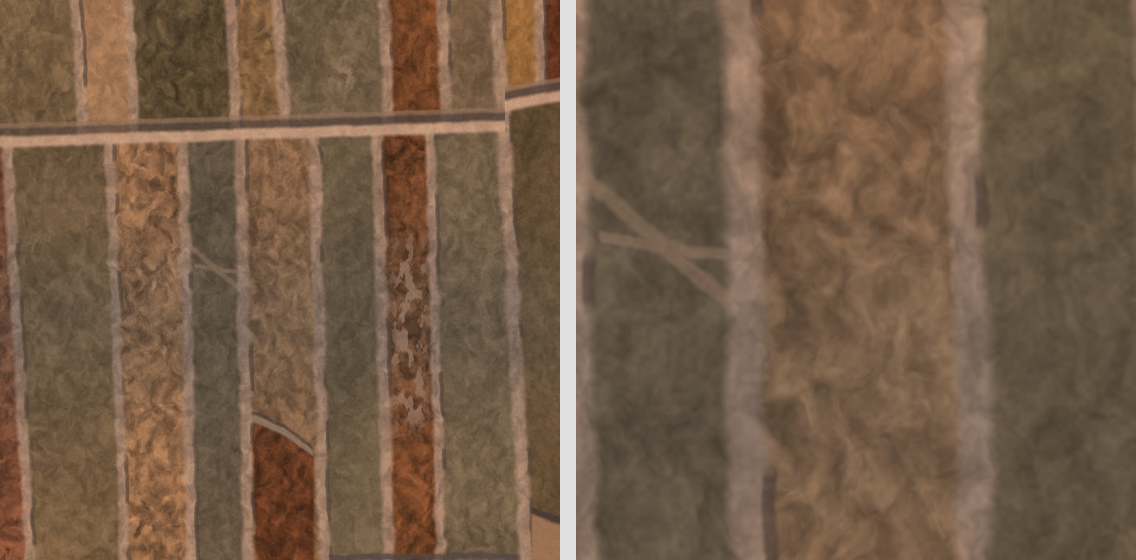
Left: the whole. Right: its middle third, enlarged.
This texture is drawn by a WebGL 2 fragment shader. Its source:

```glsl
#version 300 es
precision highp float;
// Aerial view of narrow ploughed fields divided by pale earth banks and a track.
uniform vec2 u_resolution;
out vec4 outColor;

float hash(vec2 p) {
  vec3 q = fract(vec3(p.xyx) * 0.1031);
  q += dot(q, q.yzx + 33.33);
  return fract((q.x + q.y) * q.z);
}

float noise(vec2 p) {
  vec2 i = floor(p), f = fract(p);
  f = f * f * (3.0 - 2.0 * f);
  return mix(mix(hash(i), hash(i + vec2(1, 0)), f.x),
             mix(hash(i + vec2(0, 1)), hash(i + 1.0), f.x), f.y);
}

float fbm(vec2 p) {
  float sum = 0.0, amp = 0.5;
  for (int i = 0; i < 4; i++) {
    sum += amp * noise(p);
    p = mat2(1.6, 1.2, -1.2, 1.6) * p + 7.3;
    amp *= 0.5;
  }
  return sum / 0.9375;
}

// Soft stripe: 1 on the centre line, 0 beyond the half width.
float band(float d, float halfWidth) {
  return 1.0 - smoothstep(halfWidth * 0.45, halfWidth * 1.3, abs(d));
}

float segment(vec2 p, vec2 a, vec2 b) {
  vec2 d = b - a;
  return length(p - a - d * clamp(dot(p - a, d) / dot(d, d), 0.0, 1.0));
}

// Bank position at the head of the strip, and its drift toward the foot.
const vec2 UPPER_BANK[8] = vec2[8](
  vec2(0.135, 0.011), vec2(0.230, 0.010), vec2(0.411, 0.012), vec2(0.494, 0.016),
  vec2(0.686, 0.008), vec2(0.790, 0.008), vec2(0.886, 0.012), vec2(0.962, 0.008));
const vec2 LOWER_BANK[8] = vec2[8](
  vec2(0.012, 0.042), vec2(0.195, 0.028), vec2(0.326, 0.018), vec2(0.428, 0.017),
  vec2(0.561, 0.019), vec2(0.674, 0.021), vec2(0.769, 0.018), vec2(0.901, 0.040));

// Soil colour of each strip; w is the roughness of its clods.
const vec4 UPPER_SOIL[9] = vec4[9](
  vec4(0.46, 0.36, 0.25, 0.4), vec4(0.62, 0.45, 0.32, 0.2), vec4(0.35, 0.28, 0.19, 0.7),
  vec4(0.52, 0.38, 0.25, 0.6), vec4(0.43, 0.35, 0.26, 0.3), vec4(0.44, 0.26, 0.15, 0.8),
  vec4(0.48, 0.37, 0.27, 0.2), vec4(0.62, 0.42, 0.23, 0.2), vec4(0.38, 0.20, 0.12, 0.6));
const vec4 LOWER_SOIL[9] = vec4[9](
  vec4(0.43, 0.26, 0.18, 0.8), vec4(0.43, 0.34, 0.24, 0.3), vec4(0.55, 0.39, 0.27, 0.9),
  vec4(0.38, 0.32, 0.25, 0.3), vec4(0.52, 0.38, 0.27, 0.6), vec4(0.42, 0.35, 0.26, 0.2),
  vec4(0.41, 0.24, 0.14, 1.0), vec4(0.44, 0.36, 0.27, 0.3), vec4(0.39, 0.30, 0.20, 0.2));

void main() {
  vec2 p = gl_FragCoord.xy / u_resolution;
  vec2 wobble = vec2(fbm(p * 28.0), fbm(p * 28.0 + 50.0)) - 0.5;
  vec2 q = p + wobble * 0.009;
  float clods = fbm(p * vec2(85.0, 65.0) + wobble * 3.0) - 0.5;
  float patches = fbm(p * vec2(13.0, 8.0) + 20.0) - 0.5;
  float grain = noise(p * 260.0) - 0.5;

  // The track rises gently, then steps up past the widest bank.
  float trackY = p.x < 0.902 ? 0.746 + 0.032 * p.x : 0.811 + 0.18 * (p.x - 0.902);
  bool upper = p.y > trackY;
  float along = upper ? (1.0 - p.y) / 0.22 : (0.75 - p.y) / 0.75;

  // Strips and the banks between them.
  vec4 soil = upper ? UPPER_SOIL[0] : LOWER_SOIL[0];
  float bank = 0.0, furrow = 0.0;
  for (int i = 0; i < 8; i++) {
    vec2 edge = upper ? UPPER_BANK[i] : LOWER_BANK[i];
    float d = q.x - edge.x - edge.y * along;
    float w = (upper ? i == 6 : i == 7) ? 0.014 : 0.0095 + 0.003 * hash(vec2(i, 4));
    soil = mix(soil, upper ? UPPER_SOIL[i + 1] : LOWER_SOIL[i + 1], smoothstep(-0.004, 0.004, d));
    bank = max(bank, band(d, w));
    float gaps = smoothstep(0.48, 0.68, noise(vec2(p.y * 22.0, float(i) * 9.0)));
    furrow = max(furrow, band(d - w * 0.9, 0.004) * gaps);
  }

  // Red ploughed plot with a curved bank along its head.
  float plotX = (p.x - 0.447) / 0.115;
  float headY = 0.252 - 0.035 * plotX - 0.03 * plotX * plotX * plotX;
  float inPlot = smoothstep(0.0, 0.05, plotX) * (1.0 - smoothstep(0.95, 1.02, plotX));
  float plot = inPlot * (1.0 - smoothstep(-0.004, 0.004, q.y - headY));
  soil = mix(soil, vec4(0.39, 0.22, 0.13, 0.9), plot);

  // Cool, damp middle and warm lower ground.
  float damp = upper ? 0.0 : exp(-pow((p.y - 0.43) / 0.16, 2.0));
  vec3 color = soil.rgb;
  color = mix(color, vec3(0.36, 0.32, 0.27), damp * 0.48);
  color += vec3(0.05, 0.03, 0.015) * (1.0 - smoothstep(0.02, 0.28, p.y)) * (1.0 - plot) * (1.0 - p.x);
  color *= 1.0 + patches * 0.32 + clods * (0.22 + soil.w * 0.75);

  // Pale stubble flecks in the red strip, a bare patch and a forked footpath.
  float stubble = band(p.x - 0.732, 0.036) * smoothstep(0.2, 0.27, p.y) * (1.0 - smoothstep(0.53, 0.62, p.y));
  stubble *= smoothstep(0.51, 0.64, fbm(p * vec2(75.0, 42.0) + 11.0));
  float bare = (1.0 - smoothstep(0.01, 0.04, length(q - vec2(0.612, 0.866)))) * smoothstep(0.38, 0.6, clods + 0.5);
  float path = band(segment(q, vec2(0.34, 0.56), vec2(0.425, 0.485)), 0.005);
  path = max(path, band(segment(q, vec2(0.35, 0.525), vec2(0.42, 0.515)), 0.004));
  color = mix(color, vec3(0.58, 0.46, 0.38), max(stubble * 0.8, max(bare * 0.8, path * 0.5)));

  // Banks and furrows.
  vec3 bankColor = mix(vec3(0.65, 0.51, 0.42), vec3(0.52, 0.44, 0.39), damp);
  bankColor *= 1.0 + clods * 0.45;
  color = mix(color, bankColor, bank * 0.88);
  color = mix(color, vec3(0.27, 0.22, 0.19), furrow * 0.55);
  color = mix(color, vec3(0.54, 0.44, 0.37), inPlot * band(q.y - headY, 0.008));
  color = mix(color, vec3(0.28, 0.23, 0.20), inPlot * band(q.y - headY - 0.009, 0.004) * 0.6);

  // Pale corner field and the ditch closing the lower strips.
  float cornerY = 0.083 - 0.35 * (p.x - 0.95);
  float corner = smoothstep(0.945, 0.953, p.x);
  color = mix(color, vec3(0.60, 0.44, 0.32), corner * (1.0 - smoothstep(-0.006, 0.002, q.y - cornerY)));
  color = mix(color, vec3(0.29, 0.23, 0.21), corner * band(q.y - cornerY - 0.006, 0.006));
  float ditch = smoothstep(0.585, 0.6, p.x) * (1.0 - smoothstep(0.92, 0.93, p.x));
  color = mix(color, vec3(0.33, 0.28, 0.26), ditch * band(q.y - 0.006, 0.006) * 0.8);

  // Track: pale verge, dark ditch, bright surface.
  float t = p.y + wobble.y * 0.004 - trackY;
  color = mix(color, vec3(0.57, 0.44, 0.35), band(t - 0.028, 0.006) * 0.7);
  color = mix(color, vec3(0.34, 0.27, 0.24), band(t - 0.017, 0.009) * (0.6 + 0.3 * p.x));
  color = mix(color, vec3(0.74, 0.58, 0.47) * (1.0 + clods * 0.2), band(t, 0.011));

  outColor = vec4(clamp(color + grain * 0.035, 0.0, 1.0), 1.0);
}
```
